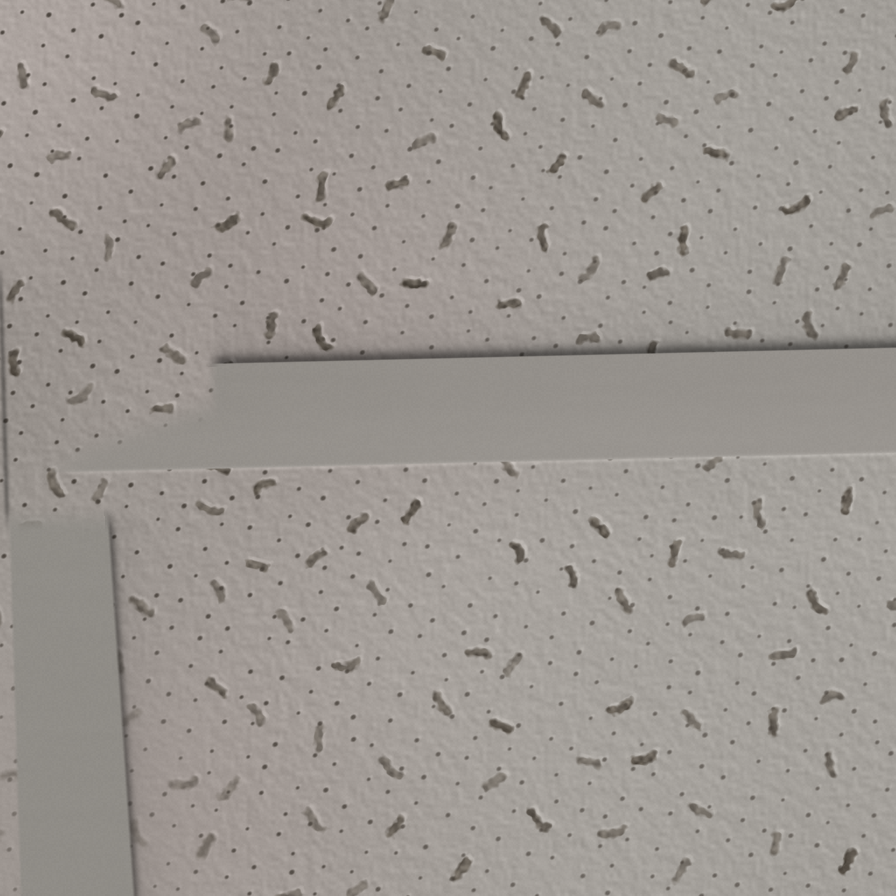
Write a Shadertoy shader that draws this texture.

```glsl
float hash(vec2 p) {
    vec3 q = fract(p.xyx * vec3(0.1031, 0.1030, 0.0973));
    q += dot(q, q.yzx + 33.33);
    return fract((q.x + q.y) * q.z);
}

vec2 hash2(vec2 p) {
    return vec2(hash(p), hash(p + 47.3));
}

float noise(vec2 p) {
    vec2 cell = floor(p), f = fract(p);
    f = f * f * (3.0 - 2.0 * f);
    float low = mix(hash(cell), hash(cell + vec2(1, 0)), f.x);
    float high = mix(hash(cell + vec2(0, 1)), hash(cell + vec2(1, 1)), f.x);
    return mix(low, high, f.y);
}

mat2 rotation(float angle) {
    float c = cos(angle), s = sin(angle);
    return mat2(c, s, -s, c);
}

// Bell curve around zero
float bell(float v, float width) {
    return exp(-v * v / (width * width));
}

// Round glow around a centre
float glow(vec2 p, vec2 centre, float radius) {
    return bell(length(p - centre), radius);
}

// 1 between two edges, with soft borders
float band(float v, float low, float high, float soft) {
    return smoothstep(low - soft, low + soft, v) * (1.0 - smoothstep(high - soft, high + soft, v));
}

// Crooked, ragged grooves on a turned, jittered grid
float grooves(vec2 p, float count, float soft) {
    p = rotation(0.36) * p;
    vec2 base = floor(p * count);
    float ragged = (noise(p * 210.0) - 0.5) * 0.004;
    float depth = 0.0;
    for (int j = -1; j <= 1; j++)
    for (int i = -1; i <= 1; i++) {
        vec2 cell = base + vec2(i, j);
        vec2 seed = hash2(cell + 19.0);
        vec2 centre = (cell + 0.5 + (hash2(cell + 5.0) - 0.5) * 0.6) / count;
        vec2 q = rotation(seed.x * 3.1416) * (p - centre);
        q.y += (seed.y - 0.5) * 0.007 * sin(q.x * 150.0 + seed.x * 6.0);
        float halfLength = mix(0.008, 0.0125, seed.y);
        float d = length(vec2(max(abs(q.x) - halfLength, 0.0), q.y)) - 0.0046 + ragged;
        float strength = mix(0.6, 1.0, hash(cell + 81.0));
        depth = max(depth, strength * (1.0 - smoothstep(-soft, soft, d)));
    }
    return depth;
}

// Small slanted pinholes on a tilted, jittered grid
float pinholes(vec2 p, float count, float soft) {
    vec2 g = rotation(0.42) * p * count;
    vec2 cell = floor(g);
    vec2 offset = fract(g) - 0.5 - (hash2(cell + 7.0) - 0.5) * 0.45;
    offset = rotation(0.5) * offset * vec2(1.1, 0.85);
    float radius = mix(0.0016, 0.0026, hash(cell + 3.0));
    return 1.0 - smoothstep(-soft, soft, length(offset) / count - radius);
}

// Uneven plaster height
float plaster(vec2 p) {
    return noise(p * 105.0) * 0.55 + noise(p * 220.0 + 31.0) * 0.45;
}

vec3 tileColour(vec2 p, float soft) {
    // Broad light: cool right side, dim left side, rosy patches
    vec3 colour = mix(vec3(0.614, 0.594, 0.573), vec3(0.630, 0.615, 0.594), smoothstep(0.1, 0.9, p.x));
    colour += 0.020 * smoothstep(0.50, 0.38, p.y) * smoothstep(0.05, 0.35, p.x);
    colour += 0.040 * glow(p, vec2(0.0, 1.0), 0.22);
    colour += 0.016 * glow(p, vec2(0.55, 0.72), 0.28);
    colour -= 0.040 * smoothstep(0.25, 0.0, p.x) * band(p.y, 0.42, 0.68, 0.12);
    float rosy = glow(p, vec2(0.05, 0.95), 0.3) + glow(p, vec2(0.4, 0.64), 0.25) + glow(p, vec2(0.2, 0.1), 0.25);
    colour += vec3(0.010, -0.003, 0.0) * rosy;
    colour += 0.030 * (noise(rotation(0.6) * p * 4.0 + 3.0) - 0.5);

    // Relief lit from the upper right
    vec2 lightStep = vec2(0.0035, 0.0035);
    float blur = smoothstep(0.32, 0.12, p.x) * smoothstep(0.42, 0.15, p.y);
    float clarity = 1.0 - 0.5 * blur;
    colour += (plaster(p) - plaster(p + lightStep)) * 0.075 * clarity;

    // Grooves, darker at one wall, with pale raised rims
    float softGroove = soft + 0.001 + 0.002 * blur;
    float groove = grooves(p, 11.8, softGroove);
    float rim = grooves(p - lightStep, 11.8, softGroove);
    colour += 0.085 * max(rim - groove, 0.0) * clarity;
    float wall = clamp(groove - rim, 0.0, 1.0);
    vec3 hollow = mix(vec3(0.29, 0.265, 0.235), vec3(0.50, 0.47, 0.43), noise(p * 190.0));
    colour = mix(colour, hollow - 0.07 * wall, groove * clarity);

    // Pinholes, each with a lit edge
    float contrast = mix(0.95, 0.65, smoothstep(0.15, 0.6, p.x)) * clarity;
    float softHole = soft + 0.0003;
    colour += 0.035 * pinholes(p - lightStep * 0.8, 30.0, softHole) * clarity;
    return mix(colour, vec3(0.28, 0.255, 0.23), pinholes(p, 30.0, softHole) * contrast);
}

void mainImage(out vec4 fragColor, in vec2 fragCoord) {
    vec2 p = fragCoord / iResolution.xy;
    float soft = max(0.0012, 0.8 / iResolution.y);
    vec3 colour = tileColour(p, soft);

    // Level rail: tilted height and slanted, faded left end
    float height = p.y - 0.0235 * p.x;
    float slant = 0.482 + 0.38 * (p.x - 0.06) - p.y;
    float railEnd = max(smoothstep(0.229, 0.245, p.x), smoothstep(-0.022, 0.022, slant));
    float levelRail = band(height, 0.4713, 0.5885, soft) * railEnd * smoothstep(0.03, 0.10, p.x);

    // Upright rail: sides lean apart toward the bottom
    float left = 0.0234 - 0.0305 * p.y;
    float right = 0.1497 - 0.0686 * p.y;
    float uprightTop = 1.0 - smoothstep(0.405, 0.438, p.y);
    float uprightRail = band(p.x, left, right, soft * 2.0) * uprightTop;

    // Shadows along the rails and the thin left seam
    float above = height - 0.5885;
    float ledge = smoothstep(0.228, 0.25, p.x) * step(-0.004, above);
    colour *= 1.0 - ledge * (0.40 * bell(above, 0.0095) + 0.10 * exp(-max(above, 0.0) * 30.0));
    float beside = p.x - right;
    colour *= 1.0 - uprightTop * step(-0.004, beside) * (0.32 * bell(beside, 0.006) + 0.08 * exp(-max(beside, 0.0) * 40.0));
    float seam = p.x - 0.008 + 0.028 * (p.y - 0.42);
    colour *= 1.0 - 0.30 * bell(seam, 0.003) * band(p.y, 0.42, 0.69, 0.02);

    // Smooth painted metal
    float sheen = noise(p * vec2(12.0, 90.0)) - 0.5;
    vec3 metal = mix(vec3(0.562, 0.546, 0.525), vec3(0.584, 0.568, 0.548), smoothstep(0.0, 0.8, p.x));
    metal += 0.006 * sheen + 0.014 * smoothstep(0.56, 0.49, height);
    colour = mix(colour, metal, levelRail);
    colour = mix(colour, vec3(0.562, 0.550, 0.528) + 0.006 * sheen, uprightRail);

    // Pale lower lip of the level rail
    colour += 0.06 * bell(height - 0.4705, 0.0025) * smoothstep(0.05, 0.10, p.x);
    colour += (hash(floor(p * 512.0)) - 0.5) * 0.014;
    fragColor = vec4(colour, 1.0);
}
```
